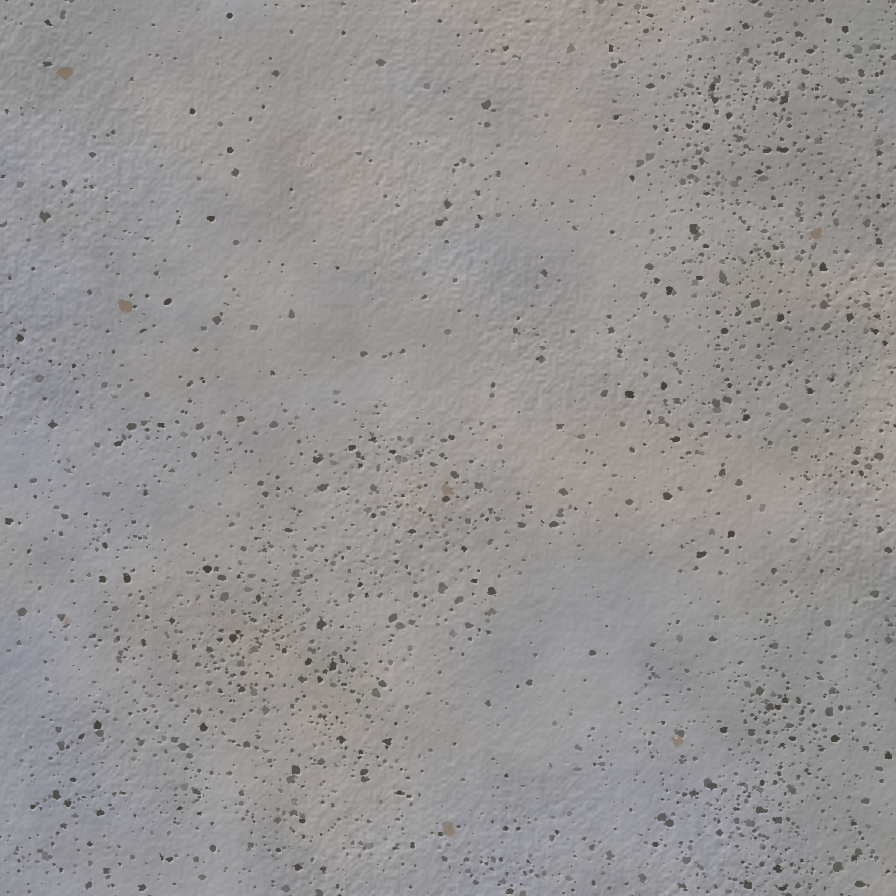
Reproduce this texture procedurally as a WebGL 2 fragment shader.

```glsl
#version 300 es
precision highp float;

uniform vec2 u_resolution;
out vec4 fragColor;

const vec3 BASE_COLOR = vec3(0.602, 0.592, 0.588);
const vec3 WARM_TINT = vec3(0.018, 0.002, -0.010);
const vec3 COOL_TINT = vec3(-0.016, -0.006, 0.020);
const vec3 DAMP_COLOR = vec3(0.535, 0.537, 0.525);
const vec3 PIT_COLOR = vec3(0.235, 0.220, 0.190);
const vec3 STAIN_COLOR = vec3(0.500, 0.425, 0.350);

const vec2 LIGHT_DIR = vec2(-0.55, 0.83);
const float RELIEF_STEP = 0.0028;
const float RELIEF_GAIN = 0.15;
const float RIM_GAIN = 0.085;
const float MOTTLE_GAIN = 0.09;

const float COARSE_CELLS = 90.0;
const float FINE_CELLS = 165.0;
const float STAIN_CELLS = 9.0;
const float STAIN_DENSITY = 0.05;
const vec2 PIT_RADII = vec2(0.14, 0.46);
const vec2 STAIN_RADII = vec2(0.05, 0.075);

float hash(vec2 p) {
    return fract(sin(dot(p, vec2(127.1, 311.7))) * 43758.5453);
}

float noise(vec2 p) {
    vec2 i = floor(p);
    vec2 f = fract(p);
    f = f * f * (3.0 - 2.0 * f);
    float low = mix(hash(i), hash(i + vec2(1.0, 0.0)), f.x);
    float high = mix(hash(i + vec2(0.0, 1.0)), hash(i + vec2(1.0)), f.x);
    return mix(low, high, f.y);
}

float fbm(vec2 p) {
    float sum = 0.0;
    float amplitude = 0.5;
    for (int i = 0; i < 5; i++) {
        sum += amplitude * noise(p);
        p = mat2(1.6, 1.2, -1.2, 1.6) * p + 17.3;
        amplitude *= 0.5;
    }
    return sum / 0.96875;
}

// Fine plaster grain, as a height
float grainHeight(vec2 p) {
    return 0.55 * noise(p * 125.0) + 0.45 * noise(p * 260.0 + 31.0);
}

// Ragged specks, one at most per cell, present with the given chance
float speckMask(vec2 p, float cells, float density, vec2 radii, float seed) {
    vec2 q = p * cells;
    vec2 cell = floor(q);
    float blur = 0.7 * cells / u_resolution.y;
    float mask = 0.0;
    for (int y = -1; y <= 1; y++) {
        for (int x = -1; x <= 1; x++) {
            vec2 id = cell + vec2(x, y);
            vec2 key = id + seed;
            if (hash(key) > density) continue;
            vec2 center = id + vec2(hash(key + 3.7), hash(key + 8.1));
            float size = hash(key + 12.9);
            float radius = mix(radii.x, radii.y, size * size);
            vec2 offset = (q - center) / radius;
            offset.y *= mix(0.85, 1.5, hash(key + 21.3));
            float ragged = noise(offset * 1.4 + key * 7.0) - 0.5;
            float dist = (length(offset) + ragged * 0.9 - 1.0) * radius;
            float strength = mix(0.35, 1.0, hash(key + 34.7));
            mask = max(mask, strength * (1.0 - smoothstep(-blur, blur, dist)));
        }
    }
    return mask;
}

float pitMask(vec2 p, float density) {
    float coarse = speckMask(p, COARSE_CELLS, density, PIT_RADII, 5.0);
    float fine = speckMask(p, FINE_CELLS, density * 0.9, PIT_RADII, 61.0);
    return max(coarse, fine * 0.85);
}

void main() {
    vec2 p = gl_FragCoord.xy / u_resolution.y;

    // Broad clouds of tint and damp
    float warmth = fbm(p * vec2(3.0, 4.0) + 4.0) - 0.5;
    float damp = smoothstep(0.45, 0.85, fbm(p * vec2(3.2, 4.2) + 23.0));
    vec3 color = BASE_COLOR;
    color += WARM_TINT * max(warmth, 0.0) * 5.0;
    color += COOL_TINT * max(-warmth, 0.0) * 5.0;
    color = mix(color, DAMP_COLOR, damp * 0.75);
    color += MOTTLE_GAIN * (fbm(p * 16.0 + 9.0) - 0.5);

    // Grain lit from the upper left, rougher in patches
    float roughness = mix(0.55, 1.3, smoothstep(0.3, 0.7, fbm(p * 5.0 + 41.0)));
    vec2 lightStep = LIGHT_DIR * RELIEF_STEP;
    float slope = grainHeight(p) - grainHeight(p + lightStep);
    color += RELIEF_GAIN * roughness * slope;

    // Rusty stains
    float stain = speckMask(p, STAIN_CELLS, STAIN_DENSITY, STAIN_RADII, 87.0);
    color = mix(color, STAIN_COLOR, stain * 0.8);

    // Clustered pits with a bright far rim
    float cluster = smoothstep(0.35, 0.75, fbm(p * vec2(3.5, 4.5) + 57.0));
    float density = (0.04 + 0.30 * cluster) * mix(0.5, 1.5, noise(p * 20.0));
    float pit = pitMask(p, density);
    float rim = max(pitMask(p + lightStep, density) - pit, 0.0);
    color += RIM_GAIN * rim;
    color = mix(color, PIT_COLOR, pit * 0.9);

    fragColor = vec4(color, 1.0);
}
```
